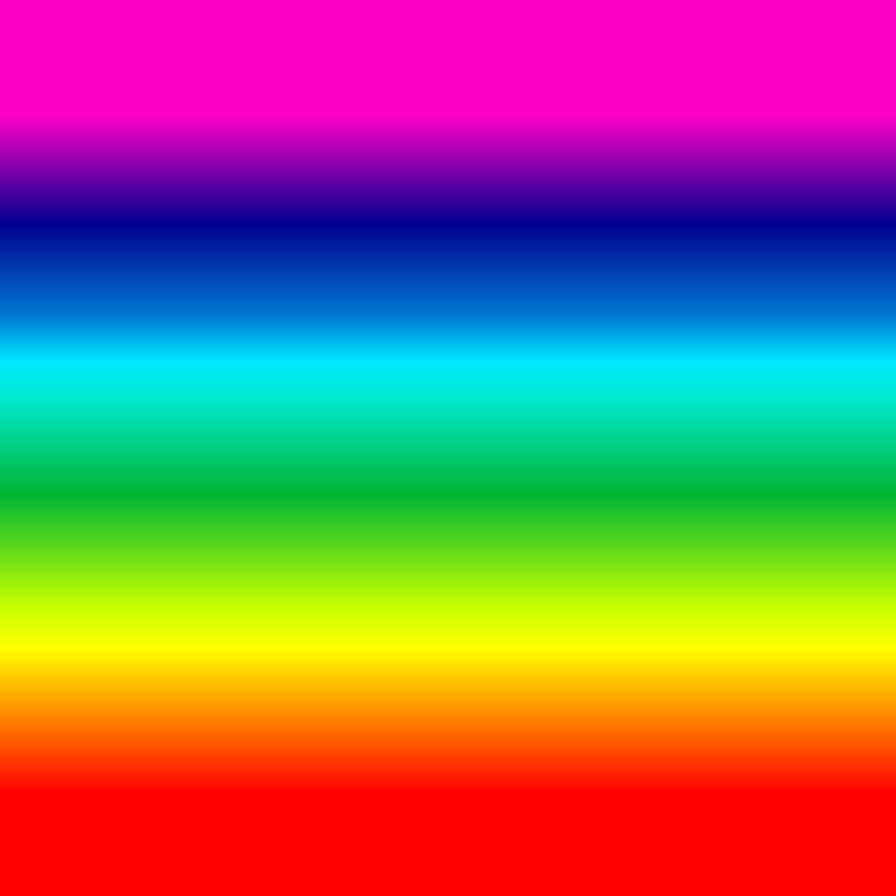
A WebGL 2 fragment shader for this background:

```glsl
#version 300 es
precision highp float;
// Horizontal rainbow bands, red at the bottom to magenta at the top.
// Each stop holds a colour and its height; neighbouring stops are
// blended linearly, and the end colours stay flat up to the borders.

#define STOP_COUNT 9

uniform vec2 u_resolution;
out vec4 fragColor;

// rgb = colour, a = height as a fraction of the canvas
const vec4 STOPS[STOP_COUNT] = vec4[STOP_COUNT](
    vec4(1.00, 0.00, 0.00, 0.115),  // red
    vec4(1.00, 1.00, 0.00, 0.277),  // yellow
    vec4(0.78, 1.00, 0.00, 0.323),  // lime
    vec4(0.00, 0.71, 0.20, 0.448),  // green
    vec4(0.00, 0.91, 0.81, 0.555),  // teal
    vec4(0.00, 0.92, 1.00, 0.595),  // cyan
    vec4(0.00, 0.47, 0.82, 0.648),  // azure
    vec4(0.00, 0.00, 0.56, 0.750),  // navy
    vec4(1.00, 0.00, 0.78, 0.872)   // magenta
);

// Piecewise linear gradient through all stops
vec3 rainbow(float height) {
    vec3 color = STOPS[0].rgb;
    for (int i = 1; i < STOP_COUNT; i++) {
        float lower = STOPS[i - 1].a;
        float upper = STOPS[i].a;
        float blend = clamp((height - lower) / (upper - lower), 0.0, 1.0);
        color = mix(color, STOPS[i].rgb, blend);
    }
    return color;
}

void main() {
    vec2 uv = gl_FragCoord.xy / u_resolution;
    fragColor = vec4(rainbow(uv.y), 1.0);
}
```
